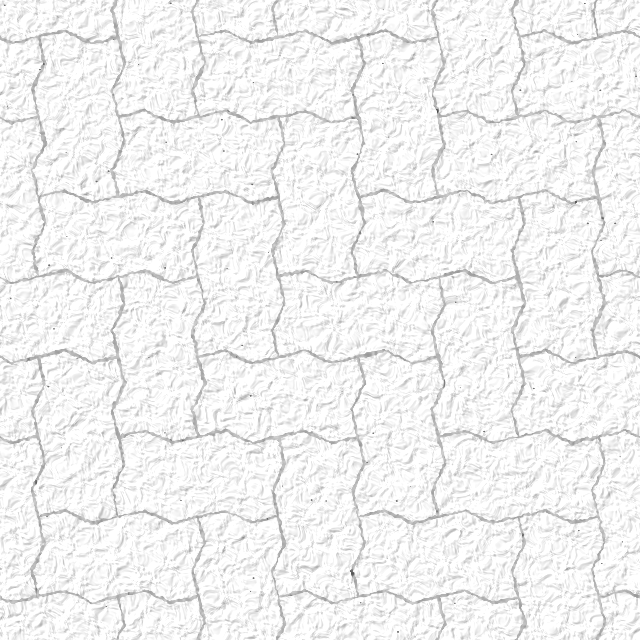
Give the GLSL for this texture, as a WebGL 1 fragment shader.

```glsl
precision highp float;

uniform vec2 u_resolution;

#define CELLS 8.0
#define GRID_SHIFT vec2(0.48, 0.46)
#define WAVE_HEIGHT 0.077
#define JOINT_HALF_WIDTH 0.0165
#define JOINT_ROUGHNESS 0.024
#define JOINT_DARK 0.58
#define JOINT_LIGHT 0.78
#define GRAIN_FREQ 62.0
#define GRAIN_CONTRAST 0.25
#define LIGHT_OFFSET vec2(0.0030, -0.0034)
#define SPECK_GRID 44.0
#define SPECK_CHANCE 0.035

float hash(vec2 p) {
  vec3 q = fract(p.xyx * vec3(0.1031, 0.1030, 0.0973));
  q += dot(q, q.yzx + 33.33);
  return fract((q.x + q.y) * q.z);
}

float noise(vec2 p) {
  vec2 i = floor(p);
  vec2 f = fract(p);
  f = f * f * (3.0 - 2.0 * f);
  return mix(mix(hash(i), hash(i + vec2(1.0, 0.0)), f.x),
             mix(hash(i + vec2(0.0, 1.0)), hash(i + 1.0), f.x), f.y);
}

// Signed random offset, roughly within half a unit
vec2 jitter(vec2 p) {
  return vec2(noise(p), noise(p + 57.3)) - 0.5;
}

float segment(vec2 p, vec2 a, vec2 b) {
  vec2 d = b - a;
  return length(p - a - d * clamp(dot(p - a, d) / dot(d, d), 0.0, 1.0));
}

// Zigzag edge of one unit: up, down, back to the middle
float zigzag(vec2 p) {
  vec2 crest = vec2(0.335, WAVE_HEIGHT);
  vec2 trough = vec2(0.67, -WAVE_HEIGHT);
  return min(segment(p, crest, trough),
             min(segment(p, vec2(0.0), crest), segment(p, trough, vec2(1.0, 0.0))));
}

// Distance to the joints of 2:1 blocks laid in herringbone, y pointing down
float jointDistance(vec2 g) {
  vec2 base = floor(g);
  float d = 1.0;
  for (int y = -1; y <= 1; y++) {
    for (int x = -1; x <= 1; x++) {
      vec2 cell = base + vec2(float(x), float(y));
      vec2 l = g - cell;
      float k = mod(cell.x + cell.y + 0.5, 4.0);
      bool insideUpright = k > 1.0 && k < 2.0;
      bool insideFlat = k > 3.0;
      if (!insideUpright) d = min(d, zigzag(vec2(l.x, -l.y)));
      if (!insideFlat) d = min(d, zigzag(l.yx));
    }
  }
  return d;
}

// Height of the split stone face, each octave turned against the last
float stoneHeight(vec2 uv) {
  vec2 p = mat2(0.79, 0.61, -0.61, 0.79) * uv * GRAIN_FREQ;
  p += 1.1 * jitter(p * 0.9);
  float height = 0.0;
  float weight = 1.0;
  for (int i = 0; i < 4; i++) {
    height += weight * noise(p);
    p = mat2(0.74, 0.67, -0.67, 0.74) * p * 1.9 + 13.7;
    weight *= 0.8;
  }
  return height;
}

float specks(vec2 uv) {
  vec2 p = uv * SPECK_GRID;
  vec2 id = floor(p);
  vec2 center = 0.2 + 0.6 * vec2(hash(id + 7.0), hash(id + 19.0));
  float radius = mix(0.025, 0.065, hash(id + 31.0));
  float soft = 0.5 * SPECK_GRID / u_resolution.x;
  float d = length((fract(p) - center) * vec2(0.9, 1.1));
  float mask = 1.0 - smoothstep(radius - soft, radius + soft, d);
  return mask * step(hash(id + 53.0), SPECK_CHANCE);
}

void main() {
  vec2 uv = gl_FragCoord.xy / u_resolution;

  // Stone surface: only the shaded side of the relief shows
  float relief = stoneHeight(uv) - stoneHeight(uv + LIGHT_OFFSET);
  float patches = mix(0.85, 1.15, noise(uv * 34.0));
  float shade = 1.0 - max(0.0, 0.02 + GRAIN_CONTRAST * patches * relief);
  shade = mix(shade, 0.3, 0.8 * specks(uv));

  // Joints with ragged edges, uneven width and tone
  vec2 wobble = jitter(uv * 97.0) + 0.8 * jitter(uv * 260.0);
  vec2 grid = vec2(uv.x, 1.0 - uv.y) * CELLS - GRID_SHIFT;
  float d = jointDistance(grid + JOINT_ROUGHNESS * wobble);
  float halfWidth = JOINT_HALF_WIDTH * (0.4 + 0.6 * noise(uv * 41.0) + 0.6 * noise(uv * 230.0));
  float soft = 0.5 * CELLS / u_resolution.x;
  float joint = 1.0 - smoothstep(halfWidth - soft, halfWidth + soft, d);
  float tone = mix(JOINT_DARK, JOINT_LIGHT, noise(uv * 240.0));
  tone -= 0.4 * smoothstep(0.92, 0.98, noise(uv * 83.0 + 4.3));
  shade -= 0.03 * (1.0 - smoothstep(0.0, 0.04, d));
  shade = mix(shade, tone, joint * mix(0.75, 1.0, noise(uv * 59.0)));

  gl_FragColor = vec4(vec3(clamp(shade, 0.0, 1.0)), 1.0);
}
```
